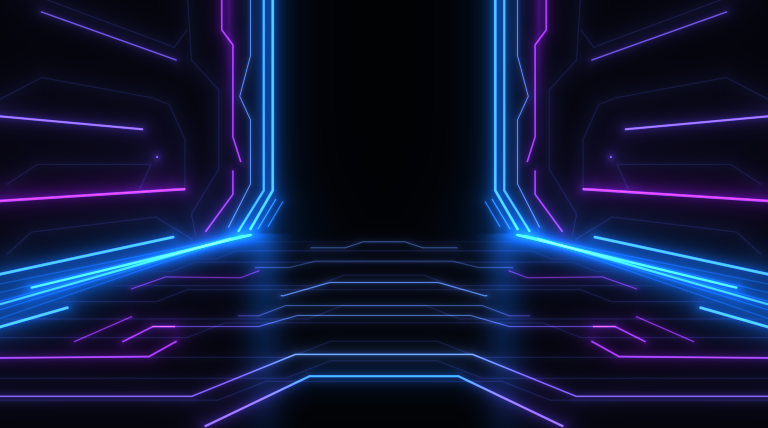
Write a WebGL 2 fragment shader that draws this background.

```glsl
#version 300 es
precision highp float;

uniform vec2 u_resolution;
out vec4 outColor;

#define HORIZON 45.4
#define HALO 0.34
#define WIDE_HALO 0.11
#define CORE_WHITE 0.2
#define SEAM_COUNT 11
#define FAN_COUNT 5
#define REFLECTION 0.34
#define WALL_HAZE 0.1

const vec3 BLUE = vec3(0.06, 0.42, 0.95);
const vec3 ICE = vec3(0.28, 0.5, 0.95);
const vec3 VIOLET = vec3(0.36, 0.22, 0.88);
const vec3 MAGENTA = vec3(0.5, 0.06, 0.8);
const vec3 NAVY = vec3(0.09, 0.11, 0.28);

float hash(float n) { return fract(sin(n * 91.7) * 4375.5); }

// Distance to a line from ends.xy to ends.zw
float line(vec2 p, vec4 ends) {
  vec2 v = ends.zw - ends.xy, q = p - ends.xy;
  return length(q - v * clamp(dot(q, v) / dot(v, v), 0.0, 1.0));
}

float path3(vec2 p, vec4 ab, vec2 c) {
  return min(line(p, ab), line(p, vec4(ab.zw, c)));
}

float path4(vec2 p, vec4 ab, vec4 cd) {
  return min(path3(p, ab, cd.xy), line(p, cd));
}

// Flat middle up to a corner, sloping shoulder, flat tail
float shoulder(vec2 p, vec4 s, float tail) {
  vec2 foot = s.xy + vec2(s.z, -s.w);
  return path4(p, vec4(0, s.y, s.xy), vec4(foot, tail, foot.y));
}

float stroke(float d, float halfWidth) {
  float soft = 70.0 / u_resolution.y;
  return smoothstep(halfWidth + soft, halfWidth - soft, d);
}

vec3 neon(float d, float halfWidth, vec3 color) {
  float spread = 5.0 * halfWidth;
  float halo = HALO * exp(-d / spread) + WIDE_HALO * exp(-d / (3.2 * spread));
  return mix(color, vec3(1), CORE_WHITE) * stroke(d, halfWidth) + color * halo;
}

vec3 walls(vec2 p) {
  // Dark panel outlines
  float d = path4(p, vec4(95, 74, 80, 81.9), vec4(54.4, 77.2, 50.2, 75.6));
  d = min(d, path3(p, vec4(50.2, 75.6, 46.5, 67.4), vec2(46.5, 55.8)));
  d = min(d, path4(p, vec4(88, 57, 81, 61.6), vec4(54.4, 61.6, 57, 56)));
  d = min(d, path4(p, vec4(46, 102, 45, 86), vec4(38.6, 79, 38.6, 60.5)));
  d = min(d, path3(p, vec4(38.6, 60.5, 45, 50), vec2(44, 45)));
  d = min(d, path4(p, vec4(88, 40.7, 82.3, 45.8), vec4(53.3, 49.3, 45, 44.2)));
  d = min(d, path3(p, vec4(84, 102, 49, 89), vec2(46, 93)));
  vec3 c = NAVY * (0.45 * stroke(d, 0.13) + 0.28 * exp(-d / 2.5));

  // Glowing bars and a small lamp
  c += neon(line(p, vec4(95, 73.3, 56.5, 69.8)), 0.24, VIOLET);
  c += neon(line(p, vec4(95, 52.7, 46.7, 55.8)), 0.3, MAGENTA);
  c += 0.65 * neon(line(p, vec4(80, 97.2, 48.6, 86)), 0.17, VIOLET);
  c += neon(length(p - vec2(53, 63.3)), 0.2, VIOLET);

  // Violet light cast above the lowest bar
  float lift = p.y - 55.8 + 0.064 * (p.x - 46.7);
  return c + 0.22 * MAGENTA * exp(-abs(lift) / 2.5) * step(0.0, lift) * smoothstep(46.0, 50.0, p.x);
}

vec3 gateway(vec2 p) {
  // Twin blue tubes and their short inner strips
  vec3 c = neon(path3(p, vec4(26, 105, 26, 55.5), vec2(31.2, 46.5)), 0.3, BLUE);
  c += 0.9 * neon(path3(p, vec4(28.1, 105, 28.1, 55.5), vec2(34, 46)), 0.26, BLUE);
  c += 0.5 * neon(line(p, vec4(23.7, 52.8, 27, 47.2)), 0.14, BLUE);
  c += 0.6 * neon(line(p, vec4(25.3, 53.4, 29.4, 46.6)), 0.14, BLUE);

  // Fine kinked trim and magenta rails
  float trim = path4(p, vec4(31.2, 105, 31.2, 87), vec4(33.7, 77.5, 31.2, 72));
  trim = min(trim, path3(p, vec4(31.2, 72, 31.2, 57), vec2(36.3, 47)));
  float rail = path4(p, vec4(37.9, 105, 37.9, 93), vec4(35.3, 89.5, 35.3, 68));
  rail = min(rail, line(p, vec4(35.3, 68, 33.5, 62.3)));
  rail = min(rail, path3(p, vec4(35.3, 60, 35.3, 54.6), vec2(41.6, 46)));
  c += 0.6 * neon(trim, 0.11, ICE) + 0.8 * neon(rail, 0.18, MAGENTA);
  return c + 0.38 * MAGENTA * exp(-abs(p.x - 36.2) / 1.4) * smoothstep(72.0, 98.0, p.y);
}

vec3 floorLights(vec2 p) {
  // Circuit lines turning from blue to violet
  vec3 shift = mix(ICE, VIOLET, smoothstep(18.0, 36.0, p.x));
  vec3 front = mix(BLUE, VIOLET, smoothstep(15.0, 30.0, p.x));
  vec3 c = neon(shoulder(p, vec4(17.4, 12.1, 24.2, 11.6), 41.7), 0.25, front);
  c += 0.8 * neon(shoulder(p, vec4(20.7, 17.2, 24.2, 9.8), 95.0), 0.17, shift);
  c += 0.5 * neon(shoulder(p, vec4(20.2, 26.3, 9.1, 2.6), 54.0), 0.12, shift);
  c += 0.4 * neon(shoulder(p, vec4(23, 28.6, 6.3, 2.4), 34.0), 0.11, shift);
  c += 0.6 * neon(shoulder(p, vec4(12.6, 34, 10.9, 3.1), 24.0), 0.14, ICE);
  c += 0.28 * neon(shoulder(p, vec4(16, 39, 6, 1.5), 30.0), 0.11, ICE);
  c += 0.38 * neon(shoulder(p, vec4(4.9, 43.5, 4.2, 1.4), 17.0), 0.11, ICE);

  // Magenta branches
  c += 0.8 * neon(path3(p, vec4(48.6, 20.2, 54.9, 16.7), vec2(95, 16.3)), 0.21, MAGENTA);
  c += 0.8 * neon(path3(p, vec4(49, 23.7, 54, 23.7), vec2(61, 20.2)), 0.18, MAGENTA);
  c += 0.6 * neon(line(p, vec4(59, 26, 72.3, 20.2)), 0.15, MAGENTA);
  c += 0.5 * neon(path4(p, vec4(29.3, 36.7, 33.5, 35.1), vec4(51, 35.3, 59, 32.5)), 0.13, MAGENTA);

  // Faint plate seams, closing up towards the horizon
  float inside = smoothstep(0.0, 4.0, HORIZON - 0.3 * max(p.x - 28.0, 0.0) - p.y);
  for (int i = 0; i < SEAM_COUNT; i++) {
    float n = float(i), depth = (n + 0.5) / float(SEAM_COUNT);
    vec2 corner = vec2(8.0 + 38.0 * hash(n + 2.0), HORIZON - 37.0 * pow(depth, 1.5));
    float d = shoulder(p, vec4(corner, vec2(9, 3.5) * (0.3 + depth)), 95.0);
    c += inside * NAVY * (0.5 * stroke(d, 0.12) + 0.2 * exp(-d / 0.9));
  }

  // Bright edge strips with fine streaks fanning between them
  c += neon(line(p, vec4(95, 34.8, 49.3, 44.6)), 0.32, BLUE);
  c += neon(line(p, vec4(82.3, 32.8, 31.2, 45.1)), 0.28, BLUE);
  c += 0.8 * neon(line(p, vec4(95, 27.4, 36, 44.2)), 0.25, BLUE);
  c += neon(line(p, vec4(95, 22.1, 74, 28.1)), 0.32, BLUE);
  for (int i = 0; i < FAN_COUNT; i++) {
    float d = line(p, vec4(33, 45, 95, 32.6 - 2.2 * float(i)));
    c += 0.22 * BLUE * (stroke(d, 0.14) + 0.4 * exp(-d / 0.9));
  }
  return c;
}

void main() {
  // Mirrored space: the canvas height is 100 units
  vec2 p = 100.0 * gl_FragCoord.xy / u_resolution.y;
  p.x = abs(p.x - 50.0 * u_resolution.x / u_resolution.y);
  float onFloor = smoothstep(HORIZON + 0.4, HORIZON - 0.4, p.y);

  // Haze on the walls and beside the gate
  vec3 color = vec3(0.005, 0.006, 0.014) + NAVY * WALL_HAZE * smoothstep(28.0, 36.0, p.x);
  color += BLUE * 0.12 * exp(-abs(p.x - 27.0) / 3.5) * (1.0 - onFloor);
  color += BLUE * 0.32 * exp(-length((p - vec2(31, 46)) / vec2(7, 4)));

  // Tube reflections on the polished floor
  float streak = exp(-pow(abs(p.x - 28.0) / 4.8, 2.0));
  color += BLUE * REFLECTION * streak * onFloor * (0.35 + 0.65 * p.y / HORIZON);

  // Wide light along the floor edge, spreading outward
  float outward = max(p.x - 30.0, 0.0);
  float across = (p.y - 45.0 + 0.27 * outward) / (2.5 + 0.075 * outward);
  color += BLUE * 0.3 * exp(-across * across) * smoothstep(24.0, 36.0, p.x);

  color += walls(p) + gateway(p) + floorLights(p);
  outColor = vec4(min(color, 1.0), 1.0);
}
```
